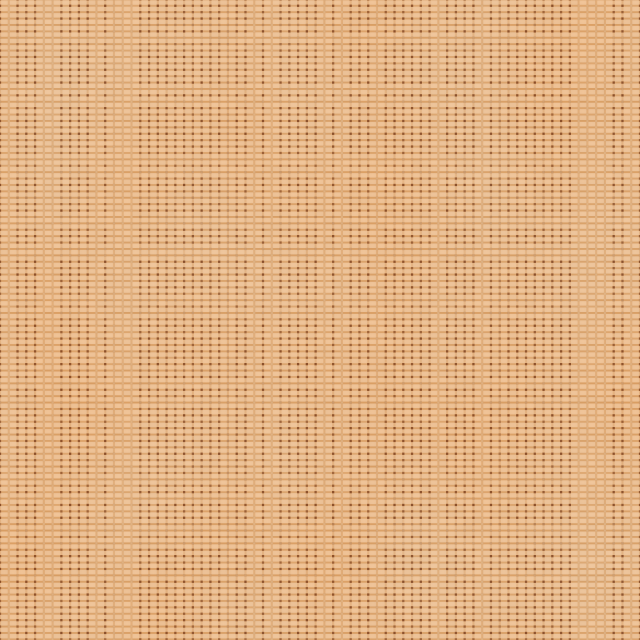
Write a WebGL 2 fragment shader that draws this pattern.

```glsl
#version 300 es
precision highp float;
// Fine woven cloth: 73 by 100 peach threads with ochre seams and brown pinholes.

uniform vec2 u_resolution;
out vec4 fragColor;

float hash(vec2 p) {
    vec3 q = fract(p.xyx * vec3(0.1031, 0.1030, 0.0973));
    q += dot(q, q.yzx + 33.33);
    return fract((q.x + q.y) * q.z);
}

vec2 gradient(vec2 cell) {
    float angle = 6.2832 * hash(cell);
    return vec2(cos(angle), sin(angle));
}

float gradientNoise(vec2 p) {
    vec2 i = floor(p), f = fract(p);
    vec2 s = f * f * f * (f * (f * 6.0 - 15.0) + 10.0);
    float a = dot(gradient(i), f);
    float b = dot(gradient(i + vec2(1, 0)), f - vec2(1, 0));
    float c = dot(gradient(i + vec2(0, 1)), f - vec2(0, 1));
    float d = dot(gradient(i + vec2(1, 1)), f - vec2(1, 1));
    return mix(mix(a, b, s.x), mix(c, d, s.x), s.y);
}

// Pixel coverage of a band around zero, per axis
vec2 band(vec2 dist, vec2 halfWidth, vec2 pixel) {
    vec2 upper = min(dist + 0.5 * pixel, halfWidth);
    vec2 lower = max(dist - 0.5 * pixel, -halfWidth);
    return clamp((upper - lower) / pixel, 0.0, 1.0);
}

void main() {
    vec2 uv = gl_FragCoord.xy / u_resolution;
    vec2 threads = vec2(73.0, 100.0);
    vec2 p = uv * threads - vec2(0.0, 0.1);
    vec2 pixel = threads / u_resolution;
    vec2 seamId = floor(p + 0.5);
    vec2 fromSeam = p - seamId;

    // Rounded threads, brightest along their middle
    vec3 peach = vec3(0.925, 0.760, 0.595);
    vec3 ochre = vec3(0.850, 0.625, 0.400);
    vec3 brown = vec3(0.540, 0.310, 0.170);
    vec3 color = peach * (0.985 + 0.03 * abs(fromSeam.y) + 0.02 * abs(fromSeam.x));

    // Seams between rows and, more faintly, between columns
    vec2 seam = band(fromSeam, vec2(0.12, 0.15), pixel);
    float columnTone = hash(vec2(seamId.x, 7.0));
    float rowTone = hash(vec2(3.0, seamId.y));
    color = mix(color, ochre, seam.y * (0.75 + 0.25 * rowTone));
    color = mix(color, ochre, seam.x * (0.35 + 0.25 * columnTone));

    // Pinholes at the crossings; some columns and rows are filled with pale thread
    vec2 hole = band(fromSeam, vec2(0.13, 0.18), pixel);
    float crossing = hole.x * hole.y;
    float filled = max(smoothstep(0.66, 0.80, columnTone), 0.7 * smoothstep(0.78, 0.90, rowTone));
    float depth = (0.80 + 0.20 * mod(seamId.y, 2.0)) * (0.85 + 0.15 * hash(seamId));
    color = mix(color, brown, crossing * depth * (1.0 - 0.75 * filled));
    color = mix(color, vec3(0.95, 0.81, 0.64), 0.5 * crossing * filled);

    // Broad dye drift from yellow to pink, and slight variation between threads
    float drift = gradientNoise(uv * vec2(6.0, 4.0) + 11.0);
    color += drift * vec3(0.005, -0.015, -0.030);
    color *= 0.99 + 0.02 * hash(floor(p) + 41.0);

    fragColor = vec4(color, 1.0);
}
```
